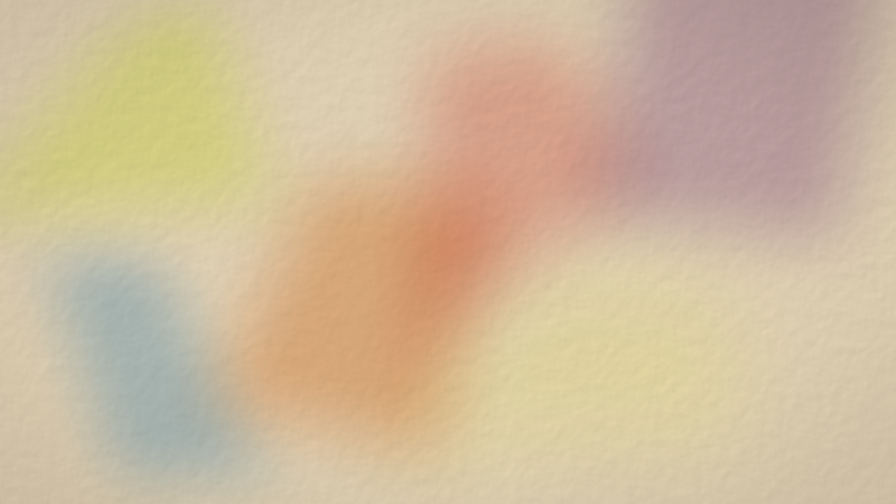
This background is drawn by a Shadertoy shader. Its source:

```glsl
// Soft washes of pigment on warm, softly embossed paper.
// Each wash is a convex quad whose edges are feathered and multiplied together;
// the washes tint the sheet, and value noise lit from the upper left adds its grain.
#define PAPER vec3(0.865, 0.804, 0.692)
#define FEATHER 0.122      // half width of a wash edge, in canvas heights
#define GRAIN_SCALE 54.0   // paper bumps per canvas height
#define GRAIN_DEPTH 0.075  // strength of the relief
#define MOTTLE 0.015       // slow variation in paper brightness
#define VIGNETTE 0.075     // darkening toward the corners

float hash(vec2 cell) {
    vec3 q = fract(vec3(cell.xyx) * 0.1031);
    q += dot(q, q.yzx + 33.33);
    return fract((q.x + q.y) * q.z);
}

float noise(vec2 p) {
    vec2 cell = floor(p), f = fract(p);
    f = f * f * (3.0 - 2.0 * f);
    return mix(mix(hash(cell), hash(cell + vec2(1, 0)), f.x),
               mix(hash(cell + vec2(0, 1)), hash(cell + vec2(1, 1)), f.x), f.y);
}

float fbm(vec2 p) {
    float sum = 0.0, amplitude = 0.5;
    for (int i = 0; i < 4; i++) {
        sum += amplitude * noise(p);
        p = mat2(1.6, 1.2, -1.2, 1.6) * p + 17.0;
        amplitude *= 0.5;
    }
    return sum;
}

// 0 outside to 1 inside an edge from a to b, with the inside on its left.
float softEdge(vec2 p, vec2 a, vec2 b, float feather) {
    vec2 along = normalize(b - a);
    float inside = dot(p - a, vec2(-along.y, along.x));
    return smoothstep(-feather, feather, inside);
}

// Coverage of a feathered convex quad, corners in counterclockwise order.
float wash(vec2 p, vec2 a, vec2 b, vec2 c, vec2 d, float feather) {
    return softEdge(p, a, b, feather) * softEdge(p, b, c, feather)
         * softEdge(p, c, d, feather) * softEdge(p, d, a, feather);
}

vec3 tint(vec3 color, vec3 pigment, float coverage) {
    return color * mix(vec3(1.0), pigment, coverage);
}

void mainImage(out vec4 fragColor, in vec2 fragCoord) {
    vec2 p = fragCoord / iResolution.y;
    vec2 centered = fragCoord / iResolution.xy - 0.5;
    vec3 color = PAPER;

    // Pigments
    float straw = wash(p, vec2(0.80, 0.09), vec2(1.48, 0.12),
                       vec2(1.45, 0.43), vec2(1.02, 0.46), FEATHER * 1.4);
    float lime = wash(p, vec2(-0.10, 0.565), vec2(0.545, 0.60),
                      vec2(0.42, 1.0), vec2(0.29, 1.0), FEATHER);
    float blue = wash(p, vec2(0.235, 0.045), vec2(0.525, 0.06),
                      vec2(0.305, 0.50), vec2(0.09, 0.48), FEATHER * 0.85);
    float orange = wash(p, vec2(0.42, 0.20), vec2(0.868, 0.10),
                        vec2(0.984, 0.60), vec2(0.637, 0.665), FEATHER);
    float coral = wash(p, vec2(0.822, 0.32), vec2(1.27, 0.64),
                       vec2(1.13, 0.925), vec2(0.85, 0.90), FEATHER);
    float mauve = wash(p, vec2(1.17, 0.575), vec2(1.66, 0.525),
                       vec2(1.77, 1.2), vec2(1.285, 1.2), FEATHER);
    color = tint(color, vec3(1.005, 1.02, 0.90), straw);
    color = tint(color, vec3(0.945, 0.995, 0.72), lime);
    color = tint(color, vec3(0.755, 0.875, 0.995), blue);
    color = tint(color, vec3(0.967, 0.81, 0.68), orange);
    color = tint(color, vec3(0.967, 0.78, 0.775), coral);
    color = tint(color, vec3(0.84, 0.765, 0.89), mauve);

    // Paper relief, mottling and corner shade
    vec2 grainPos = p * GRAIN_SCALE;
    float relief = fbm(grainPos) - fbm(grainPos + vec2(-0.25, 0.3));
    float mottle = fbm(p * 5.0 + 9.0) - 0.47;
    float shade = 1.0 - VIGNETTE * smoothstep(0.1, 0.5, dot(centered, centered));
    color *= shade * (1.0 + GRAIN_DEPTH * relief + MOTTLE * mottle);

    fragColor = vec4(color, 1.0);
}
```
